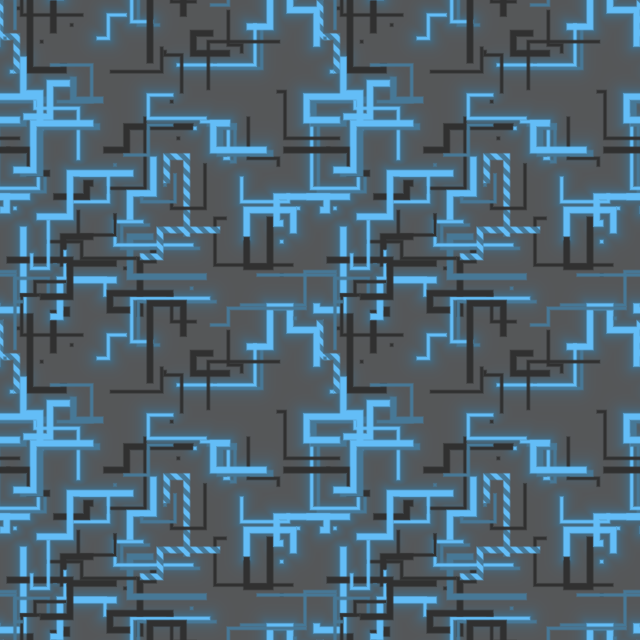
Give the GLSL for this pattern, as a Shadertoy shader.

```glsl
// Glowing blue and dark circuit traces on a grey board, snapped to coarse cells.
#define TILES 2.0
#define CELLS 96.0
#define GRID 8
#define SOFTNESS 0.35
#define GLOW_REACH 1.7
#define GLOW_STRENGTH 0.55
#define BOARD vec3(0.335, 0.34, 0.345)
#define DARK vec3(0.19, 0.19, 0.19)
#define DIM vec3(0.28, 0.47, 0.59)
#define BRIGHT vec3(0.39, 0.74, 0.97)
#define GLOW vec3(0.20, 0.50, 0.68)

struct Trace {
    vec2 a, b, c, d;   // corners of a three-part bent path
    float width;
    bool hasNode;
};

vec4 random4(float n) {
    return fract(sin(n * vec4(12.99, 78.23, 39.35, 93.99) + vec4(1, 2, 3, 4)) * 4375.85);
}

// Distance to a cell-aligned bar, wrapped around the tile.
float barDistance(vec2 p, vec2 a, vec2 b, float width) {
    vec2 lo = min(a, b), hi = max(a, b) + width;
    vec2 q = mod(p - 0.5 * (lo + hi) + 0.5 * CELLS, CELLS) - 0.5 * CELLS;
    q = abs(q) - 0.5 * (hi - lo);
    return length(max(q, 0.0)) + min(max(q.x, q.y), 0.0);
}

float traceDistance(vec2 p, Trace t) {
    float dist = barDistance(p, t.a, t.b, t.width);
    dist = min(dist, barDistance(p, t.b, t.c, t.width));
    dist = min(dist, barDistance(p, t.c, t.d, t.width));
    if (t.hasNode) dist = min(dist, barDistance(p, t.a - 3.0, t.a - 3.0, 1.0));
    return dist;
}

float signedLength(float r, float shortest, float longest) {
    float s = 2.0 * r - 1.0;
    return sign(s) * floor(mix(shortest, longest, abs(s)));
}

Trace makeTrace(int index, vec4 r, vec4 s) {
    // Shuffled, jittered grid keeps the coverage even.
    int slot = (index * 37) % (GRID * GRID);
    vec2 home = vec2(slot % GRID, slot / GRID) + r.xy;
    vec2 along = s.x < 0.5 ? vec2(1, 0) : vec2(0, 1);
    Trace t;
    t.a = floor(home * CELLS / float(GRID));
    t.b = t.a + along * signedLength(s.y, 5.0, 25.0);
    t.c = t.b + along.yx * signedLength(s.z, 4.0, 15.0);
    t.d = t.c + along * signedLength(s.w, 0.0, 11.0);
    t.width = r.z < 0.5 ? 1.0 : 2.0;
    t.hasNode = r.w > 0.7;
    return t;
}

float coverage(float dist) {
    return smoothstep(SOFTNESS, -SOFTNESS, dist);
}

void mainImage(out vec4 fragColor, in vec2 fragCoord) {
    vec2 p = fract(fragCoord / iResolution.xy * TILES) * CELLS;
    vec4 ink = vec4(0.0);
    float glow = 0.0;

    for (int i = 0; i < GRID * GRID; i++) {
        vec4 r = random4(float(i) + 1.0), s = random4(float(i) + 101.0);
        Trace t = makeTrace(i, r, s);
        float dist = traceDistance(p, t);
        int kind = i % 5;
        vec3 color = DARK;

        if (kind == 1 || kind == 3) {
            color = BRIGHT;
            glow = max(glow, exp(-max(dist, 0.0) / GLOW_REACH));
            // Some lit traces carry a dim offset echo.
            if (r.w < 0.4) {
                float echo = coverage(traceDistance(p - vec2(2, -1), t));
                ink = mix(ink, vec4(DIM, 1.0), echo);
            }
        } else if (kind == 4) {
            // Dim traces, some with lit dashes.
            float beat = abs(mod(p.x + p.y, 4.0) - 2.0) - 1.0;
            color = mix(DIM, BRIGHT, r.w < 0.3 ? coverage(beat) : 0.0);
        }
        ink = mix(ink, vec4(color, 1.0), coverage(dist));
    }

    vec3 board = mix(BOARD, GLOW, GLOW_STRENGTH * glow);
    fragColor = vec4(board * (1.0 - ink.a) + ink.rgb, 1.0);
}
```
